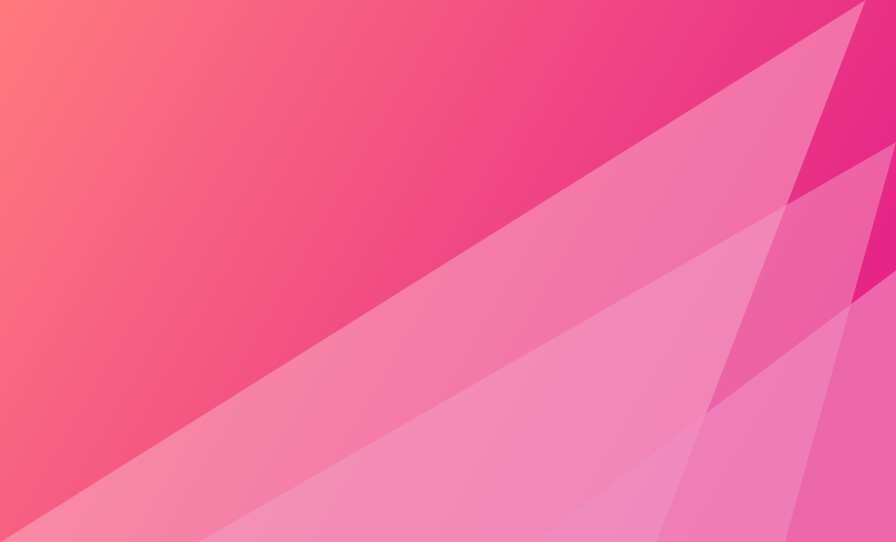
Reproduce this background procedurally as a WebGL 2 fragment shader.

```glsl
#version 300 es
precision highp float;
// Coral to magenta diagonal gradient crossed by three translucent pink wedges.

uniform vec2 u_resolution;
out vec4 fragColor;

// Canvas space: height is 1, width is ASPECT
const float ASPECT = 1.6516;

// Backdrop gradient, running from the upper left towards the right
const vec3 CORAL = vec3(1.0, 0.478, 0.498);
const vec3 MAGENTA = vec3(0.901, 0.145, 0.530);
const vec2 GRADIENT_DIRECTION = vec2(0.86, -0.5);
const float GRADIENT_LENGTH = 1.634;

// Wedges, back to front: apex, feet on the baseline, tint with opacity
const int WEDGE_COUNT = 3;
const vec2 APEX[WEDGE_COUNT] = vec2[](
    vec2(1.5957, 1.0), vec2(1.6516, 0.7376), vec2(2.3137, 1.0));
const vec2 FEET[WEDGE_COUNT] = vec2[](
    vec2(0.001, 1.210), vec2(0.366, 1.4467), vec2(0.9863, 2.4));
const vec4 TINT[WEDGE_COUNT] = vec4[](
    vec4(0.980, 0.757, 0.831, 0.44),
    vec4(0.949, 0.627, 0.773, 0.48),
    vec4(0.941, 0.553, 0.761, 0.63));

// Signed distance to the line from a to b, positive on its right
float rightOfLine(vec2 p, vec2 a, vec2 b) {
    vec2 along = normalize(b - a);
    return dot(p - a, vec2(along.y, -along.x));
}

// Smooth coverage of a wedge bounded by its two slanted sides
float wedgeCoverage(vec2 p, vec2 apex, vec2 feet, float pixel) {
    float leftSide = rightOfLine(p, vec2(feet.x, 0.0), apex);
    float rightSide = rightOfLine(p, apex, vec2(feet.y, 0.0));
    return clamp(0.5 + min(leftSide, rightSide) / pixel, 0.0, 1.0);
}

void main() {
    vec2 p = gl_FragCoord.xy / u_resolution * vec2(ASPECT, 1.0);
    float pixel = 1.0 / u_resolution.y;

    // Backdrop
    float t = dot(p - vec2(0.0, 1.0), GRADIENT_DIRECTION) / GRADIENT_LENGTH;
    vec3 color = mix(CORAL, MAGENTA, clamp(t, 0.0, 1.0));

    // Overlapping wedges
    for (int i = 0; i < WEDGE_COUNT; i++) {
        float coverage = wedgeCoverage(p, APEX[i], FEET[i], pixel);
        color = mix(color, TINT[i].rgb, TINT[i].a * coverage);
    }

    fragColor = vec4(color, 1.0);
}
```
